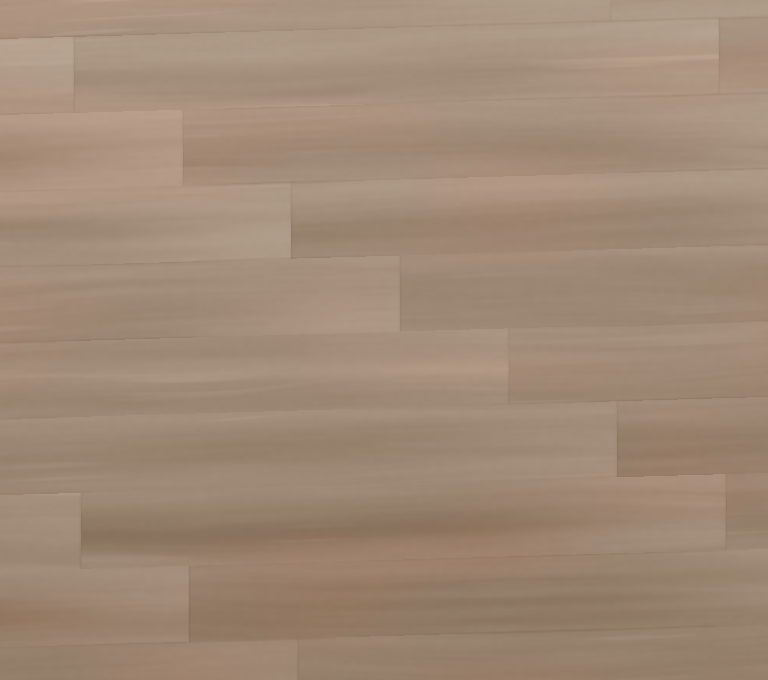
Write a Shadertoy shader that draws this texture.

```glsl
#define ROW_HEIGHT 0.1118
#define PLANK_LENGTH 0.9485
#define JOINT_STEP 0.1597
#define FIRST_JOINT vec2(0.109, 0.0574)
#define ROW_TILT 0.029
#define LINE_WIDTH 0.0022
#define GRAIN_STRENGTH 1.0
#define BAND_STRENGTH 0.30
#define LIGHT_WOOD vec3(0.690, 0.612, 0.540)
#define DARK_WOOD vec3(0.560, 0.476, 0.395)
#define PINK_TINT vec3(0.022, -0.003, -0.006)

float hash(vec2 p) {
    vec3 q = fract(vec3(p.xyx) * 0.1031);
    q += dot(q, q.yzx + 33.33);
    return fract((q.x + q.y) * q.z);
}

float noise(vec2 p) {
    vec2 cell = floor(p), f = fract(p);
    f = f * f * (3.0 - 2.0 * f);
    return mix(mix(hash(cell), hash(cell + vec2(1, 0)), f.x),
               mix(hash(cell + vec2(0, 1)), hash(cell + vec2(1, 1)), f.x), f.y);
}

// Streaks stretched along the plank, centred on zero
float woodGrain(vec2 p, float seed) {
    p.x += seed * 47.0;
    p.y += ROW_TILT * p.x + 0.022 * noise(vec2(p.x * 2.6, p.y * 7.0));
    float broad = noise(p * vec2(1.3, 26.0)) - 0.5;
    float medium = noise(p * vec2(2.8, 68.0) + 11.0) - 0.5;
    float fine = noise(p * vec2(9.0, 190.0) + 23.0) - 0.5;
    return 0.34 * broad + 0.20 * medium + 0.10 * fine;
}

// Thin pale scratches that come and go
float paleStreaks(vec2 p, float seed) {
    p.x += seed * 31.0;
    p.y += 0.04 * p.x + 0.018 * noise(p * vec2(4.0, 9.0));
    float line = smoothstep(0.72, 0.95, noise(p * vec2(3.5, 105.0)));
    return line * smoothstep(0.35, 0.75, noise(p * vec2(4.0, 14.0) + 5.0));
}

float softLine(float dist) {
    float width = max(LINE_WIDTH, 1.0 / iResolution.y);
    return 1.0 - smoothstep(0.0, 1.6 * width, dist);
}

void mainImage(out vec4 fragColor, in vec2 fragCoord) {
    vec2 p = fragCoord / iResolution.y;
    p.y = 1.0 - p.y;

    // Tilted rows, each with its joints shifted by a constant step
    float v = (p.y - FIRST_JOINT.y + ROW_TILT * p.x) / ROW_HEIGHT;
    float row = floor(v), across = v - row;
    float u = (p.x - FIRST_JOINT.x - JOINT_STEP * row) / PLANK_LENGTH;
    float plank = floor(u), along = u - plank;
    float seed = hash(vec2(row + 20.0, plank + 7.0));

    // Darkness: 0 is light wood, 1 is dark wood
    float darkness = 0.13 + 0.72 * p.y + 0.10 * (seed - 0.5);
    darkness += GRAIN_STRENGTH * woodGrain(p, seed);
    darkness -= 0.24 * paleStreaks(p, seed) * mix(1.2, 0.5, p.y);

    // Heartwood band fading toward the plank end, strength cycling over rows
    float cycle = 0.5 + 0.5 * cos(6.28318 * (row - 1.5) / 5.0);
    float offset = (across - 0.58 - 0.12 * (noise(vec2(p.x * 3.0, row * 9.0)) - 0.5)) / 0.27;
    float fade = 1.0 - smoothstep(0.55, 1.0, along);
    darkness += BAND_STRENGTH * (0.25 + cycle) * fade * exp(-offset * offset);
    darkness -= 0.16 * smoothstep(0.6, 1.0, along);
    darkness -= 0.10 * (1.0 - smoothstep(0.05, 0.3, across));

    // Worn seams and short end joints
    float seam = softLine(min(across, 1.0 - across) * ROW_HEIGHT);
    float joint = softLine(min(along, 1.0 - along) * PLANK_LENGTH);
    float wear = noise(vec2(p.x * 5.0, row * 7.0 + 3.0));
    darkness += 0.26 * seam * smoothstep(0.25, 0.85, wear);
    darkness += 0.20 * joint * mix(0.6, 1.0, noise(vec2(row * 5.0, p.y * 40.0)));

    // Colour with faint rosy patches and fine mottling
    vec3 color = mix(LIGHT_WOOD, DARK_WOOD, clamp(darkness, -0.25, 1.2));
    color += PINK_TINT * smoothstep(0.5, 0.9, noise(p * vec2(4.0, 11.0) + 40.0));
    color += 0.008 * (noise(p * vec2(110.0, 150.0)) - 0.5);
    fragColor = vec4(color, 1.0);
}
```
